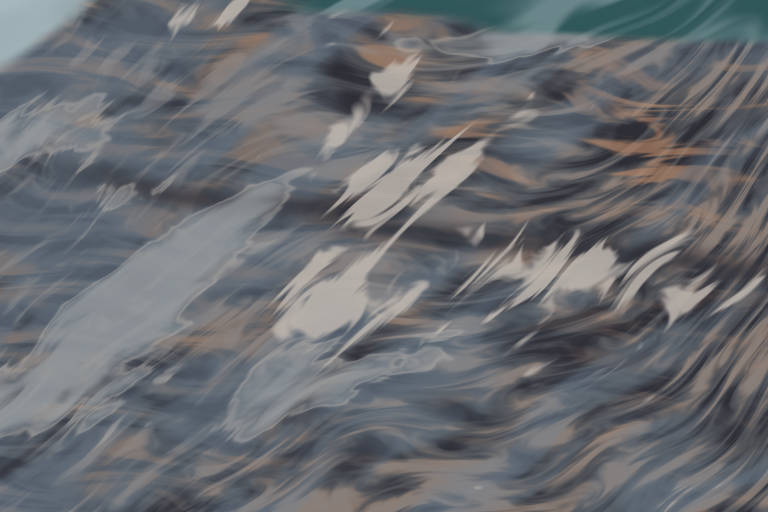
Reproduce this texture procedurally as a WebGL 1 fragment shader.

```glsl
precision highp float;
// Rippled water over brown rock, with slanting pale reflections and teal corners.
uniform vec2 u_resolution;

#define ROCK_GRAIN vec2(7.0, 36.0)
#define RIPPLE_GRAIN vec2(9.0, 46.0)
#define GLINT_GRAIN vec2(8.0, 34.0)
#define SHEEN_GRAIN vec2(3.0, 12.0)
#define RIPPLE_ANGLE 0.55
#define GLINT_ANGLE 0.75
#define SHEEN_ANGLE 0.58
#define SHEEN_AMOUNT 0.75
#define GLINT_AMOUNT 0.85

const vec3 DARK = vec3(0.18, 0.18, 0.21);
const vec3 SLATE = vec3(0.32, 0.33, 0.35);
const vec3 BLUE = vec3(0.40, 0.46, 0.52);
const vec3 BROWN = vec3(0.50, 0.43, 0.39);
const vec3 AMBER = vec3(0.72, 0.53, 0.41);
const vec3 GREY = vec3(0.58, 0.57, 0.57);
const vec3 PALE = vec3(0.75, 0.72, 0.69);
const vec3 TEAL = vec3(0.19, 0.34, 0.35);
const vec3 MIST = vec3(0.64, 0.71, 0.73);

// Coordinates along and across a direction
vec2 along(vec2 p, float angle) {
  float c = cos(angle), s = sin(angle);
  return vec2(c * p.x + s * p.y, c * p.y - s * p.x);
}

// Layered, warped sines, roughly -1 to 1
float waves(vec2 p) {
  float sum = 0.0, amp = 0.6;
  for (int i = 0; i < 4; i++) {
    p = mat2(0.8, 0.6, -0.6, 0.8) * p * 1.7 + 1.3;
    p += 0.6 * sin(p.yx * 1.2 + vec2(0.4, 2.1));
    sum += amp * sin(p.x) * cos(p.y);
    amp *= 0.58;
  }
  return sum;
}

// Soft slanted ellipse
float patchAt(vec2 p, vec2 centre, vec2 size, float angle) {
  vec2 d = along(p - centre, angle) / size;
  return exp(-dot(d, d));
}

// Where the broad bluish reflections lie
float sheenArea(vec2 p) {
  return patchAt(p, vec2(0.10, 0.74), vec2(0.22, 0.06), 0.35)
       + patchAt(p, vec2(0.32, 0.47), vec2(0.28, 0.08), 0.65)
       + patchAt(p, vec2(0.12, 0.24), vec2(0.30, 0.11), 0.25)
       + patchAt(p, vec2(0.61, 0.24), vec2(0.22, 0.05), 0.55)
       + patchAt(p, vec2(0.98, 0.92), vec2(0.32, 0.04), 0.08);
}

// Where the bright warm glints lie
float glintArea(vec2 p) {
  return patchAt(p, vec2(0.66, 0.44), vec2(0.19, 0.09), 0.80)
       + patchAt(p, vec2(1.03, 0.45), vec2(0.26, 0.08), 0.15)
       + patchAt(p, vec2(0.83, 0.68), vec2(0.22, 0.07), 0.40)
       + patchAt(p, vec2(0.71, 0.80), vec2(0.13, 0.05), 0.70)
       + 0.6 * patchAt(p, vec2(0.40, 0.96), vec2(0.16, 0.05), 0.30)
       + 0.5 * patchAt(p, vec2(1.30, 0.36), vec2(0.30, 0.12), 0.50);
}

void main() {
  vec2 p = gl_FragCoord.xy / u_resolution.y;
  p.x *= 1.5 * u_resolution.y / u_resolution.x;
  vec2 q = p + 0.012 * sin(p.yx * vec2(17.0, 13.0) + 3.0 * sin(p * 5.0));

  // Rock: flat grain above, slanted ripples at the lower right
  float flatGrain = waves(along(q, -0.08) * ROCK_GRAIN);
  float ripple = waves(along(q, RIPPLE_ANGLE + 0.12 * sin(4.0 * p.x)) * RIPPLE_GRAIN);
  float rippled = smoothstep(-0.15, 0.65, p.x - p.y);
  float grain = mix(flatGrain, ripple, 0.2 + 0.65 * rippled);
  float broad = waves(along(q, 0.15) * vec2(2.5, 7.0));
  float tone = grain + 0.45 * broad;
  vec3 color = mix(DARK, SLATE, smoothstep(-0.7, 0.0, tone));
  color = mix(color, BROWN, smoothstep(-0.1, 0.5, tone));
  float warm = smoothstep(0.1, 0.7, flatGrain - 0.4 * broad);
  float warmArea = 0.2 + patchAt(p, vec2(0.35, 0.87), vec2(0.40, 0.08), -0.05)
                 + patchAt(p, vec2(1.25, 0.73), vec2(0.40, 0.16), 0.10);
  color = mix(color, AMBER, 0.65 * warm * min(warmArea, 1.0));

  // Blue sky veil, strongest at the left
  float sheen = waves(along(q, SHEEN_ANGLE) * SHEEN_GRAIN);
  float leftness = 1.0 - smoothstep(0.1, 1.4, p.x);
  float veil = smoothstep(-0.4, 0.6, sheen + 0.7 * leftness - 0.2);
  color = mix(color, BLUE, 0.65 * veil);
  color = mix(color, GREY, 0.45 * smoothstep(0.0, 0.7, ripple + 0.5 * broad));

  // Shadowed crevice crossing the rock
  float crevice = (p.y - 0.67 + 0.13 * p.x + 0.03 * broad) / 0.028;
  color = mix(color, DARK, 0.7 * exp(-crevice * crevice) * smoothstep(0.0, 0.3, p.x));

  // Broad reflections with thin bright rims
  float sheenLevel = 0.55 * sheen + 0.2 * ripple + sheenArea(p) - 0.6;
  float rim = 1.0 - smoothstep(0.0, 0.09, abs(sheenLevel));
  color = mix(color, mix(GREY, MIST, 0.35), SHEEN_AMOUNT * smoothstep(-0.2, 0.4, sheenLevel));
  color = mix(color, PALE, 0.35 * rim);

  // Sharp slanted glints
  float streak = waves(along(q, GLINT_ANGLE) * GLINT_GRAIN);
  float glint = smoothstep(-0.05, 0.28, 0.65 * streak + glintArea(p) - 0.65);
  color = mix(color, PALE, GLINT_AMOUNT * glint);

  // Open water in the upper corners
  float shore = p.y - 1.015 + 0.07 * p.x + 0.02 * broad;
  float openWater = smoothstep(-0.01, 0.02, shore) * smoothstep(0.5, 0.65, p.x);
  color = mix(color, mix(TEAL, MIST, 0.5 * smoothstep(0.1, 0.6, sheen)), openWater);
  float corner = smoothstep(-0.01, 0.03, p.y - 0.85 - 0.7 * p.x + 0.02 * sheen);
  color = mix(color, MIST + 0.06 * sheen, corner);

  gl_FragColor = vec4(color, 1.0);
}
```
